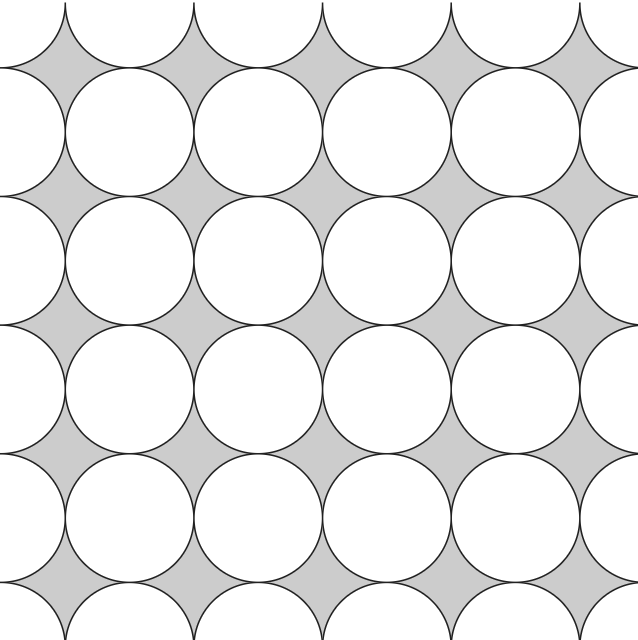
Write a WebGL 1 fragment shader that draws this pattern.

```glsl
precision highp float;

uniform vec2 u_resolution;

// Lengths are fractions of the canvas height
const float PERIOD = 0.201;
const vec2 TOUCH_POINT = vec2(0.504, 0.492);
const float LINE_WIDTH = 0.00245;
const float TOP_MARGIN = 0.0039;

const vec3 DISC_COLOR = vec3(1.0);
const vec3 GAP_COLOR = vec3(0.8);
const vec3 LINE_COLOR = vec3(0.13);

// Pixel coverage of the region where dist is negative
float coverage(float dist, float pixel) {
  return clamp(0.5 - dist / pixel, 0.0, 1.0);
}

// Signed distance to the nearest circle of a square grid
float circleGrid(vec2 p, vec2 center, float period, float radius) {
  vec2 cell = (fract((p - center) / period + 0.5) - 0.5) * period;
  return length(cell) - radius;
}

// Filled disc with a stroke centred on its rim
vec3 outlinedDisc(float dist, float width, float pixel) {
  vec3 color = mix(GAP_COLOR, DISC_COLOR, coverage(dist, pixel));
  float stroke = coverage(abs(dist) - 0.5 * width, pixel);
  return mix(color, LINE_COLOR, stroke);
}

void main() {
  float pixel = 1.0 / u_resolution.y;
  vec2 p = gl_FragCoord.xy * pixel;

  // Neighbouring discs touch on the row and column shared with TOUCH_POINT
  float radius = 0.5 * PERIOD;
  float dist = circleGrid(p, TOUCH_POINT + radius, PERIOD, radius);
  vec3 color = outlinedDisc(dist, LINE_WIDTH, pixel);

  // Blank strip along the top edge
  float margin = coverage(1.0 - TOP_MARGIN - p.y, pixel);
  color = mix(color, DISC_COLOR, margin);

  gl_FragColor = vec4(color, 1.0);
}
```
